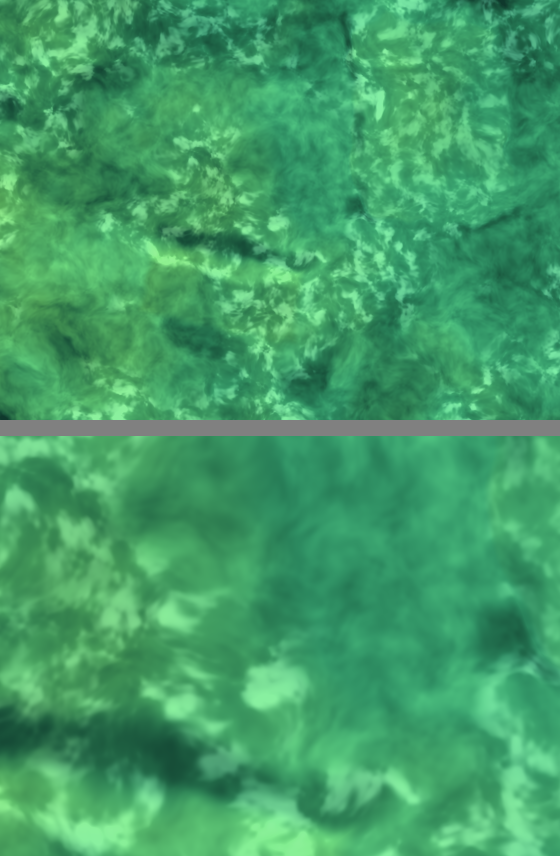
Top: the whole. Bottom: its middle third, enlarged.
Give the GLSL for this texture, as a WebGL 2 fragment shader.

```glsl
#version 300 es
precision highp float;
// Sunlit green sea floor: crusted boulders, a tilted slab and dark hollows under water.

uniform vec2 u_resolution;
out vec4 fragColor;

// Colour: base tint plus linear and squared response to brightness
const vec3 DEEP_TINT = vec3(0.11, 0.36, 0.25);
const vec3 TINT_SLOPE = vec3(0.42, 1.0, 0.56);
const vec3 TINT_CURVE = vec3(0.35, 0.0, 0.0);
const vec3 WARM_SHIFT = vec3(0.09, 0.015, -0.075);
const vec3 PALE_SHIFT = vec3(0.07, 0.02, 0.07);
const float MEAN_TONE = 0.575;
// Surface
const float ROCK_SCALE = 5.5;
const float ROCK_CONTRAST = 0.50;
const float RELIEF = 0.42;
const float GRAIN_SCALE = 42.0;
const float GRAIN_CONTRAST = 0.24;
const float CRUST_GAIN = 0.19;
// Hollows
const float HOLLOW_CELLS = 3.2;
const float HOLLOW_CHANCE = 0.55;
const float HOLLOW_DEPTH = 0.20;
// Large rocks
const vec2 BOULDER_CENTER = vec2(1.015, 0.715);
const vec2 BOULDER_RADII = vec2(0.185, 0.265);
const vec2 SLAB_CENTER = vec2(0.53, 0.305);
const vec2 SLAB_HALF = vec2(0.185, 0.082);
const float SLAB_TILT = -0.20;

float hash(vec2 p) {
  vec3 q = fract(p.xyx * 0.1031);
  q += dot(q, q.yzx + 33.33);
  return fract((q.x + q.y) * q.z);
}

float noise(vec2 p) {
  vec2 i = floor(p), f = fract(p);
  f = f * f * (3.0 - 2.0 * f);
  return mix(mix(hash(i), hash(i + vec2(1, 0)), f.x),
             mix(hash(i + vec2(0, 1)), hash(i + vec2(1, 1)), f.x), f.y);
}

float fbm(vec2 p, int octaves) {
  float sum = 0.0, total = 0.0, weight = 0.5;
  for (int i = 0; i < octaves; i++) {
    sum += weight * noise(p);
    total += weight;
    weight *= 0.55;
    p = mat2(1.6, 1.2, -1.2, 1.6) * p + 17.3;
  }
  return sum / total;
}

vec2 rotate(vec2 p, float a) {
  return mat2(cos(a), -sin(a), sin(a), cos(a)) * p;
}

float segmentDistance(vec2 p, vec2 a, vec2 b) {
  vec2 ab = b - a;
  return length(p - a - ab * clamp(dot(p - a, ab) / dot(ab, ab), 0.0, 1.0));
}

float boxDistance(vec2 p, vec2 halfSize) {
  vec2 d = abs(p) - halfSize;
  return length(max(d, 0.0)) + min(max(d.x, d.y), 0.0);
}

// Soft, flattened pits on a jittered grid
float hollows(vec2 p) {
  vec2 cell = floor(p * HOLLOW_CELLS);
  float shade = 0.0;
  for (int y = -1; y <= 1; y++)
    for (int x = -1; x <= 1; x++) {
      vec2 id = cell + vec2(x, y);
      vec2 jitter = vec2(hash(id + 3.7), hash(id + 91.2));
      vec2 d = rotate(p - (id + jitter) / HOLLOW_CELLS, 1.6 * hash(id + 45.1) - 0.8);
      float r = length(d / vec2(0.085, 0.052)) / mix(0.7, 1.2, hash(id + 7.9));
      float present = step(hash(id + 63.4), HOLLOW_CHANCE);
      shade = max(shade, present * (1.0 - smoothstep(0.45, 1.2, r)));
    }
  return shade;
}

void main() {
  vec2 p = gl_FragCoord.xy / u_resolution.y;
  vec2 warp = vec2(fbm(p * 9.0, 3), fbm(p * 9.0 + 31.0, 3)) - 0.5;
  vec2 w = p + 0.10 * warp;

  // Large rock shapes
  vec2 b = (w - BOULDER_CENTER) / BOULDER_RADII;
  b.x += 0.12 * b.y * (1.0 - b.y);
  float boulderEdge = pow(dot(b * b, b * b), 0.25) - 1.0;
  float boulder = 1.0 - smoothstep(-0.06, 0.06, boulderEdge);
  vec2 s = rotate(p + 0.05 * warp - SLAB_CENTER, SLAB_TILT);
  float slab = 1.0 - smoothstep(-0.015, 0.012, boxDistance(s, SLAB_HALF));

  // Mottled rock, lit from above
  float rock = fbm(w * ROCK_SCALE, 5);
  float slope = rock - fbm((w + vec2(0.004, 0.016)) * ROCK_SCALE, 5);
  float tone = MEAN_TONE + ROCK_CONTRAST * (rock - 0.5) * (1.0 - 0.45 * boulder) + RELIEF * slope;

  // Fine grain and pale crust tufts
  float grain = fbm(p * GRAIN_SCALE + 2.0 * warp, 3);
  float patches = smoothstep(0.46, 0.66, fbm(w * 6.5 + 53.0, 3));
  float slabRim = slab * smoothstep(0.028, 0.055, s.y);
  float crust = max(max(patches, 0.55 * boulder), slabRim) * smoothstep(0.42, 0.75, grain);
  tone += GRAIN_CONTRAST * (grain - 0.5) + CRUST_GAIN * crust;
  tone += 0.055 * boulder + 0.10 * slabRim - 0.07 * (slab - slabRim);

  // Shadows: pits, slab overhang, boulder crack and lee side
  float solid = max(boulder, slab);
  float pits = hollows(w) * (1.0 - solid);
  float overhangLine = segmentDistance(s, vec2(-0.15, 0.112), vec2(0.19, 0.100));
  float overhang = (1.0 - smoothstep(0.006, 0.034, overhangLine)) * (1.0 - slabRim);
  float crackLine = segmentDistance(p + 0.04 * warp, vec2(0.825, 0.96), vec2(0.875, 0.50));
  float crack = (1.0 - smoothstep(0.002, 0.022, crackLine)) * smoothstep(0.3, 0.6, noise(p * 13.0));
  float lee = smoothstep(0.0, 0.12, boulderEdge) * exp(-3.5 * max(boulderEdge, 0.0));
  lee *= smoothstep(0.95, 1.2, p.x);
  float shade = max(max(pits, 1.15 * overhang), 0.8 * crack);
  tone -= HOLLOW_DEPTH * shade + 0.10 * lee;
  tone -= 0.07 * smoothstep(1.1, 1.3, p.x) * smoothstep(0.68, 0.85, p.y);

  // Water tint: warmer at lower left, bluer on the right and on crust
  float warmth = 0.55 - 0.75 * p.x - 0.25 * p.y + 1.6 * (fbm(p * 4.0 + 77.0, 4) - 0.5);
  warmth = clamp(warmth + 0.45 * boulder + 0.35 * slab, -0.35, 0.8) * smoothstep(0.25, 0.65, tone);
  float t = clamp(tone, 0.22, 0.92) - DEEP_TINT.g;
  vec3 color = DEEP_TINT + TINT_SLOPE * t + TINT_CURVE * t * t;
  color += WARM_SHIFT * warmth + PALE_SHIFT * crust;
  fragColor = vec4(clamp(color, 0.0, 1.0), 1.0);
}
```
